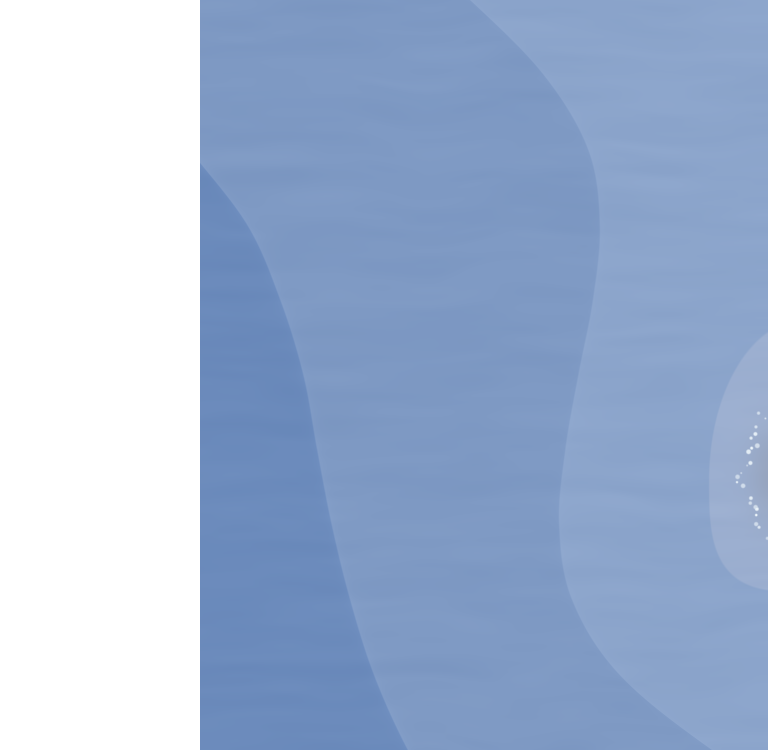
Reproduce this background procedurally as a Shadertoy shader.

```glsl
// Layered blue paper contours beside a white margin, with a small sparkling hollow.

const vec3 MARGIN = vec3(1.0);
const vec3 DEEP   = vec3(0.418, 0.541, 0.733);
const vec3 MIDDLE = vec3(0.494, 0.600, 0.765);
const vec3 PALE   = vec3(0.547, 0.645, 0.796);
const vec3 HOLLOW = vec3(0.610, 0.685, 0.815);
const vec3 CORE   = vec3(0.590, 0.640, 0.735);

const float MARGIN_EDGE   = 0.2604;
const vec2  HOLLOW_CENTER = vec2(1.047, 0.36);
const float HOLLOW_WIDTH  = 0.1237;
const vec2  HOLLOW_HEIGHT = vec2(0.149, 0.213);  // below, above the centre
const vec2  HOLLOW_POWER  = vec2(3.2, 2.0);      // below, above the centre
const vec2  GRAIN_SCALE   = vec2(7.0, 46.0);
const float GRAIN_DEPTH   = 0.030;
const float RIM_GLOW      = 0.014;
const float RIM_WIDTH     = 0.006;
const int   SPARKLES      = 22;

// Contour x positions at equal steps from top to bottom, with one guide at each end
const float DEEP_EDGE[13] = float[13](-0.013, 0.078, 0.169, 0.247, 0.322, 0.365,
    0.395, 0.413, 0.432, 0.456, 0.487, 0.531, 0.589);
const float PALE_EDGE[13] = float[13](0.50, 0.612, 0.708, 0.766, 0.781, 0.772,
    0.753, 0.736, 0.728, 0.745, 0.807, 0.927, 1.08);

float hash(vec2 p) {
    vec3 q = fract(vec3(p.xyx) * 0.1031);
    q += dot(q, q.yzx + 33.33);
    return fract((q.x + q.y) * q.z);
}

float noise(vec2 p) {
    vec2 cell = floor(p), f = fract(p);
    f = f * f * (3.0 - 2.0 * f);
    return mix(mix(hash(cell), hash(cell + vec2(1, 0)), f.x),
               mix(hash(cell + vec2(0, 1)), hash(cell + vec2(1, 1)), f.x), f.y);
}

// Catmull-Rom curve giving x for a height y
float contour(float knots[13], float y) {
    float t = clamp((1.0 - y) * 10.0, 0.0, 10.0);
    int i = min(int(t), 9);
    float f = t - float(i);
    float a = knots[i], b = knots[i + 1], c = knots[i + 2], d = knots[i + 3];
    return b + 0.5 * f * (c - a + f * (2.0 * a - 5.0 * b + 4.0 * c - d
        + f * (3.0 * (b - c) + d - a)));
}

// Soft horizontal fibres, centred on zero
float paperGrain(vec2 uv) {
    uv.y += 0.024 * (noise(uv * vec2(9.0, 6.0)) - 0.5);
    float broad = noise(uv * GRAIN_SCALE);
    float fine = noise(uv * GRAIN_SCALE * vec2(2.3, 2.1) + 17.0);
    return 0.65 * broad + 0.35 * fine - 0.5;
}

// Superellipse whose lower half is squarer than the upper; negative inside
float hollowDistance(vec2 uv) {
    vec2 d = uv - HOLLOW_CENTER;
    float height = d.y < 0.0 ? HOLLOW_HEIGHT.x : HOLLOW_HEIGHT.y;
    float power = d.y < 0.0 ? HOLLOW_POWER.x : HOLLOW_POWER.y;
    vec2 q = pow(abs(d) / vec2(HOLLOW_WIDTH, height), vec2(power));
    return (pow(q.x + q.y, 1.0 / power) - 1.0) * HOLLOW_WIDTH;
}

// Bright specks scattered along a left-pointing chevron
float sparkles(vec2 uv, float aspect, float pixel) {
    float light = 0.0;
    for (int i = 0; i < SPARKLES; i++) {
        float id = float(i);
        float t = (id + 0.5) / float(SPARKLES) * 2.0 - 1.0;
        vec2 jitter = vec2(hash(vec2(id, 3.0)), hash(vec2(id, 8.0))) - 0.5;
        vec2 center = vec2(0.962 + 0.035 * abs(t), 0.367 + 0.085 * t)
            + jitter * vec2(0.016, 0.010);
        float radius = mix(0.0010, 0.0032, hash(vec2(id, 21.0)));
        float d = length((uv - center) * vec2(aspect, 1.0)) - radius;
        light = max(light, (1.0 - smoothstep(-pixel, pixel, d))
            * mix(0.5, 1.0, hash(vec2(id, 34.0))));
    }
    return light;
}

void mainImage(out vec4 fragColor, in vec2 fragCoord) {
    vec2 uv = fragCoord / iResolution.xy;
    float pixel = 1.0 / iResolution.y;
    float aspect = iResolution.x / iResolution.y;

    // Overlapping sheets
    float deep = contour(DEEP_EDGE, uv.y) - uv.x;
    float pale = uv.x - contour(PALE_EDGE, uv.y);
    float hollow = hollowDistance(uv);
    vec3 color = mix(MIDDLE, DEEP, smoothstep(-pixel, pixel, deep));
    color = mix(color, PALE, smoothstep(-pixel, pixel, pale));
    color = mix(color, HOLLOW, 1.0 - smoothstep(-pixel, pixel, hollow));

    // Faint light along the sheet edges
    color += RIM_GLOW * exp(-abs(deep) / RIM_WIDTH);
    color += 0.5 * RIM_GLOW * exp(-abs(pale) / RIM_WIDTH);

    // Grey core, paper fibres and specks
    vec2 coreOffset = (uv - vec2(1.01, 0.367)) / vec2(0.032, 0.065);
    color = mix(color, CORE, 0.9 * exp(-dot(coreOffset, coreOffset)));
    color += GRAIN_DEPTH * paperGrain(uv) * vec3(1.0, 0.9, 0.7);
    color = mix(color, vec3(0.96, 0.99, 1.0), sparkles(uv, aspect, pixel));

    // Plain left margin
    float sheet = smoothstep(-0.5 * pixel, 0.5 * pixel, uv.x - MARGIN_EDGE);
    fragColor = vec4(mix(MARGIN, color, sheet), 1.0);
}
```
